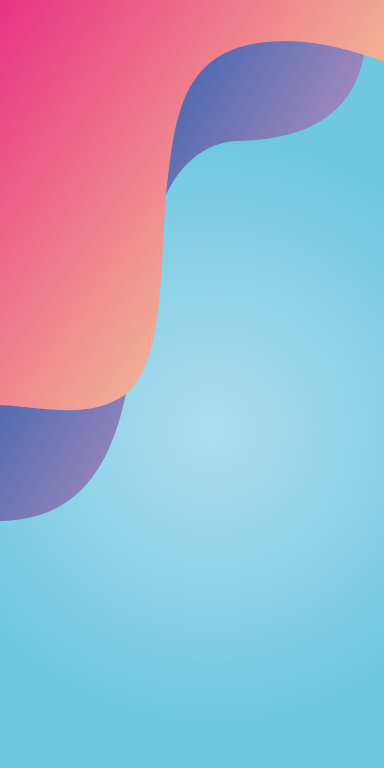
Give the GLSL for this background, as a WebGL 2 fragment shader.

```glsl
#version 300 es
precision highp float;
// Flowing pink-to-peach wave over two violet lobes on a sky-blue radial glow.
// Each outline is a chain of cubic Beziers; the parity of downward crossings
// gives the side and the nearest segment gives the smooth edge.

uniform vec2 u_resolution;
out vec4 fragColor;

// Edge state: x = nearest distance, y = side (+1 below the outline, -1 above)
void traceCubic(vec2 p, vec2 a, vec2 b, vec2 c, vec2 d, inout vec2 edge) {
  const int STEPS = 28;
  vec2 start = a;
  for (int i = 1; i <= STEPS; i++) {
    float t = float(i) / float(STEPS), s = 1.0 - t;
    vec2 end = s * s * s * a + 3.0 * s * s * t * b + 3.0 * s * t * t * c + t * t * t * d;
    vec2 along = end - start, rel = p - start;
    float h = clamp(dot(rel, along) / dot(along, along), 0.0, 1.0);
    edge.x = min(edge.x, length(rel - along * h));
    // A vertical ray toward the bottom flips the side at each crossing
    if ((start.x > p.x) != (end.x > p.x) && p.y < start.y + along.y * rel.x / along.x)
      edge.y = -edge.y;
    start = end;
  }
}

float coverage(vec2 edge, float pixel) {
  return clamp(0.5 - edge.x * edge.y / pixel, 0.0, 1.0);
}

void main() {
  // Canvas is 100 wide and 200 tall, with depth measured from the top
  vec2 uv = gl_FragCoord.xy / u_resolution;
  vec2 p = vec2(uv.x, 1.0 - uv.y) * vec2(100.0, 200.0);
  float pixel = 100.0 / u_resolution.x;

  // Shared joints of the wave and the lobes
  vec2 upperJoint = vec2(43.2, 50.8);
  vec2 lowerJoint = vec2(32.8, 102.6);

  // Sky with a soft glow
  float glow = clamp(length(p - vec2(55.2, 112.0)) / 75.5, 0.0, 1.0);
  vec3 color = mix(vec3(0.685, 0.865, 0.94), vec3(0.435, 0.785, 0.88), glow);

  // Violet lobes, tucked beneath the wave
  vec2 lobes = vec2(1e3, 1.0);
  vec2 belly = vec2(62.5, 36.7);
  traceCubic(p, upperJoint, vec2(46.4, 43.8), vec2(52.9, 36.7), belly, lobes);
  traceCubic(p, belly, vec2(80.7, 36.2), vec2(92.2, 29.2), vec2(94.8, 14.1), lobes);
  traceCubic(p, lowerJoint, vec2(27.9, 125.8), vec2(17.2, 135.7), vec2(-1.0, 135.7), lobes);
  float violetRamp = clamp((dot(p, vec2(0.85, 0.5)) - 53.4) / 36.5, 0.0, 1.0);
  vec3 violet = mix(vec3(0.33, 0.42, 0.69), vec3(0.61, 0.53, 0.74), violetRamp);
  color = mix(color, violet, coverage(lobes, pixel));

  // Pink wave with a diagonal gradient
  vec2 wave = vec2(1e3, 1.0);
  vec2 crest = vec2(74.2, 10.7);
  traceCubic(p, vec2(104.2, 17.7), vec2(92.7, 13.0), vec2(82.8, 10.7), crest, wave);
  traceCubic(p, crest, vec2(46.9, 10.7), vec2(45.6, 29.9), upperJoint, wave);
  traceCubic(p, upperJoint, vec2(41.7, 72.9), vec2(42.4, 94.3), lowerJoint, wave);
  traceCubic(p, lowerJoint, vec2(22.9, 109.9), vec2(9.1, 105.5), vec2(-1.0, 105.5), wave);
  float pinkRamp = clamp(dot(p, vec2(0.816, 0.578)) / 87.2, 0.0, 1.0);
  vec3 pink = mix(vec3(0.91, 0.20, 0.51), vec3(0.95, 0.68, 0.58), pinkRamp);
  color = mix(color, pink, coverage(wave, pixel));

  fragColor = vec4(color, 1.0);
}
```
